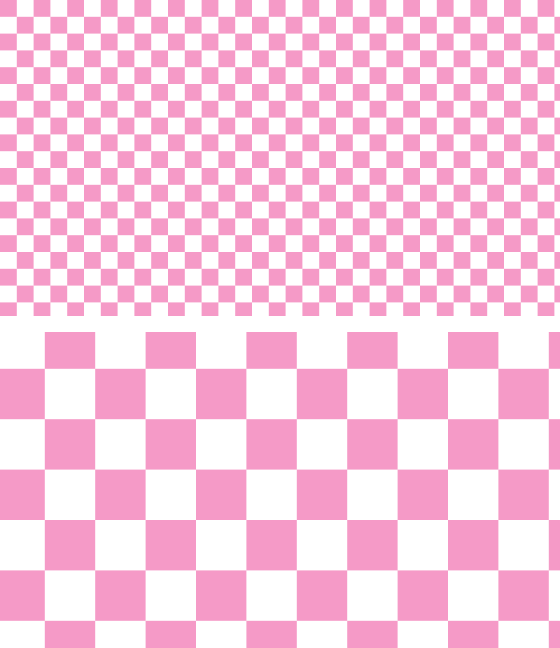
Top, the full canvas; bottom, a detail of the centre.
Give the GLSL for this pattern, as a Shadertoy shader.

```glsl
// Flat pink and white checkerboard of square cells, anchored at the top left.
// Each axis gives a signed square wave with a one-pixel ramp at its edges;
// the product of the two waves is the checker, evenly smoothed.

const vec3 PINK = vec3(0.96, 0.605, 0.78);
const vec3 WHITE = vec3(1.0);
const float CELLS_ACROSS = 33.3333;

// +1 in even cells, -1 in odd cells, ramping over one pixel at each border.
vec2 squareWave(vec2 cellPos, float pixelSize) {
    vec2 edgeDistance = 0.5 - abs(mod(cellPos + 0.5, 2.0) - 1.0);
    return clamp(2.0 * edgeDistance / pixelSize, -1.0, 1.0);
}

// Coverage of the coloured cells, from 0 to 1.
float checker(vec2 cellPos, float pixelSize) {
    vec2 wave = squareWave(cellPos, pixelSize);
    return 0.5 + 0.5 * wave.x * wave.y;
}

void mainImage(out vec4 fragColor, in vec2 fragCoord) {
    // Cell units, measured from the top left corner
    float pixelSize = CELLS_ACROSS / iResolution.x;
    vec2 fromTopLeft = vec2(fragCoord.x, iResolution.y - fragCoord.y);
    vec2 cellPos = fromTopLeft * pixelSize;

    fragColor = vec4(mix(WHITE, PINK, checker(cellPos, pixelSize)), 1.0);
}
```
